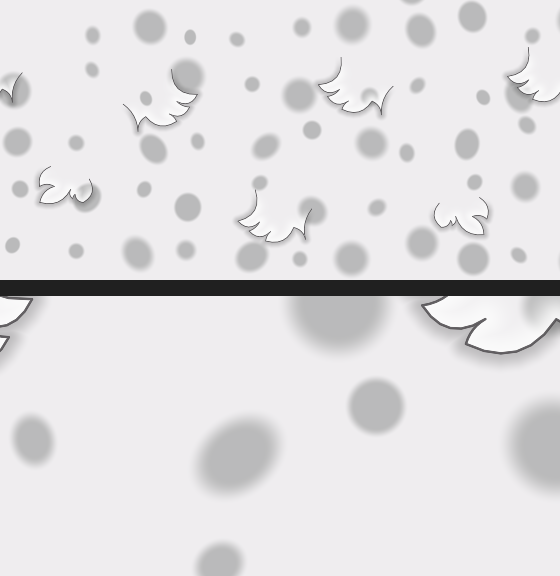
Top, the full canvas; bottom, a detail of the centre.
Reproduce this pattern procedurally as a Shadertoy shader.

```glsl
const vec3 PAPER = vec3(0.937, 0.930, 0.938);
const vec3 SPOT = vec3(0.730, 0.730, 0.732);
const vec3 INK = vec3(0.33, 0.32, 0.33);

// Tuft outlines: xy is a corner, z the bend of the curve that leaves it
const vec3 WIDE_TUFT[9] = vec3[9](
    vec3(-0.130, -0.010, 0.12), vec3(-0.078, -0.107, 0.15), vec3(-0.050, -0.055, -0.22),
    vec3(0.060, -0.073, -0.10), vec3(0.034, -0.046, -0.25), vec3(0.107, -0.022, 0.10),
    vec3(0.062, -0.002, -0.25), vec3(0.135, 0.023, 0.26), vec3(0.044, 0.112, 0.0));
const vec3 CROWN_TUFT[9] = vec3[9](
    vec3(-0.068, 0.063, -0.20), vec3(-0.083, -0.016, 0.15), vec3(-0.033, 0.000, -0.15),
    vec3(-0.065, -0.070, -0.20), vec3(0.026, 0.008, -0.20), vec3(0.043, -0.022, 0.10),
    vec3(0.046, -0.004, -0.20), vec3(0.083, -0.023, -0.25), vec3(0.078, 0.063, 0.0));

float hash(vec2 p) {
    return fract(sin(dot(p, vec2(127.1, 311.7))) * 43758.5453);
}

mat2 rotate(float a) {
    return mat2(cos(a), -sin(a), sin(a), cos(a));
}

// Blurred ovals on a jittered grid, large and small ones in turn
float spots(vec2 p) {
    vec2 home = floor(p / 0.2);
    float cover = 0.0;
    for (int j = -1; j <= 1; j++)
    for (int i = -1; i <= 1; i++) {
        vec2 id = home + vec2(i, j);
        if (hash(id + 7.3) > 0.93) continue;
        vec2 jitter = vec2(hash(id), hash(id + 19.7)) - 0.5;
        bool large = (mod(id.x + id.y, 2.0) < 0.5) != (hash(id + 3.1) > 0.88);
        float radius = (large ? 0.054 : 0.029) * (0.9 + 0.25 * hash(id + 41.0));
        float stretch = 1.0 + 0.35 * pow(hash(id + 53.0), 2.0);
        float blur = mix(0.14, 0.38, hash(id + 67.0));
        vec2 q = rotate(2.0 * hash(id + 31.0) - 1.0) * (p - (id + 0.5 + 0.55 * jitter) * 0.2);
        float d = length(q * vec2(stretch, 1.0)) / radius;
        cover = max(cover, 1.0 - smoothstep(1.0 - blur, 1.0 + blur, d));
    }
    return cover;
}

// Distance to segment ab; flips the side whenever a ray crosses it
float segment(vec2 p, vec2 a, vec2 b, inout bool inside) {
    vec2 e = b - a, w = p - a;
    if ((a.y > p.y) != (b.y > p.y) && w.x < e.x * w.y / e.y) inside = !inside;
    return length(w - e * clamp(dot(w, e) / dot(e, e), 0.0, 1.0));
}

vec3 corner(int i, bool crown) {
    return crown ? CROWN_TUFT[i] : WIDE_TUFT[i];
}

// Paints one tuft: outer shadow, white rim, thin outline
vec3 paintTuft(vec3 col, vec2 p, bool crown, float px) {
    if (length(p) > 0.2) return col;
    bool inside = false;
    float d = 1.0;
    vec2 first = corner(0, crown).xy, last = corner(8, crown).xy;
    for (int i = 0; i < 8; i++) {
        vec3 a = corner(i, crown);
        vec2 b = corner(i + 1, crown).xy, e = b - a.xy;
        vec2 control = 0.5 * (a.xy + b) + 2.0 * a.z * vec2(-e.y, e.x);
        vec2 from = a.xy;
        for (int k = 1; k <= 6; k++) {
            float t = float(k) / 6.0;
            vec2 to = mix(mix(a.xy, control, t), mix(control, b, t), t);
            d = min(d, segment(p, from, to, inside));
            from = to;
        }
    }
    segment(p, last, first, inside);

    // Fade towards the open top
    vec2 chord = normalize(last - first);
    float fade = smoothstep(0.0, 0.06, dot(p - first, vec2(chord.y, -chord.x)));
    if (inside) col = mix(col, vec3(0.985), 0.9 * fade * exp(-d * d / 0.0006));
    else col *= 1.0 - 0.2 * fade * (1.0 - smoothstep(0.0, 0.026, d));
    float line = 1.0 - smoothstep(0.0015 - 0.5 * px, 0.0015 + 0.5 * px, d);
    return mix(col, INK, 0.9 * line);
}

void mainImage(out vec4 fragColor, in vec2 fragCoord) {
    float px = 1.0 / iResolution.y;
    float width = iResolution.x * px;
    vec2 p = fragCoord * px;
    vec3 col = mix(PAPER, SPOT, spots(p));

    // Tufts in two staggered rows, wrapping at the sides
    for (int i = 0; i < 6; i++) {
        float n = float(i);
        bool upper = i % 2 == 1;
        vec2 jitter = vec2(hash(vec2(n, 2.0)), hash(vec2(n, 5.0))) - 0.5;
        vec2 center = vec2(width * (n + 0.8) / 6.0, upper ? 0.68 : 0.28) + 0.12 * jitter;
        vec2 q = p - center;
        q.x = mod(q.x + 0.5 * width, width) - 0.5 * width;
        if (i > 1) q.x = -q.x;
        q = rotate(0.7 * (hash(vec2(n, 9.0)) - 0.5)) * q;
        col = paintTuft(col, q, !upper && i != 2, px);
    }
    fragColor = vec4(col, 1.0);
}
```
